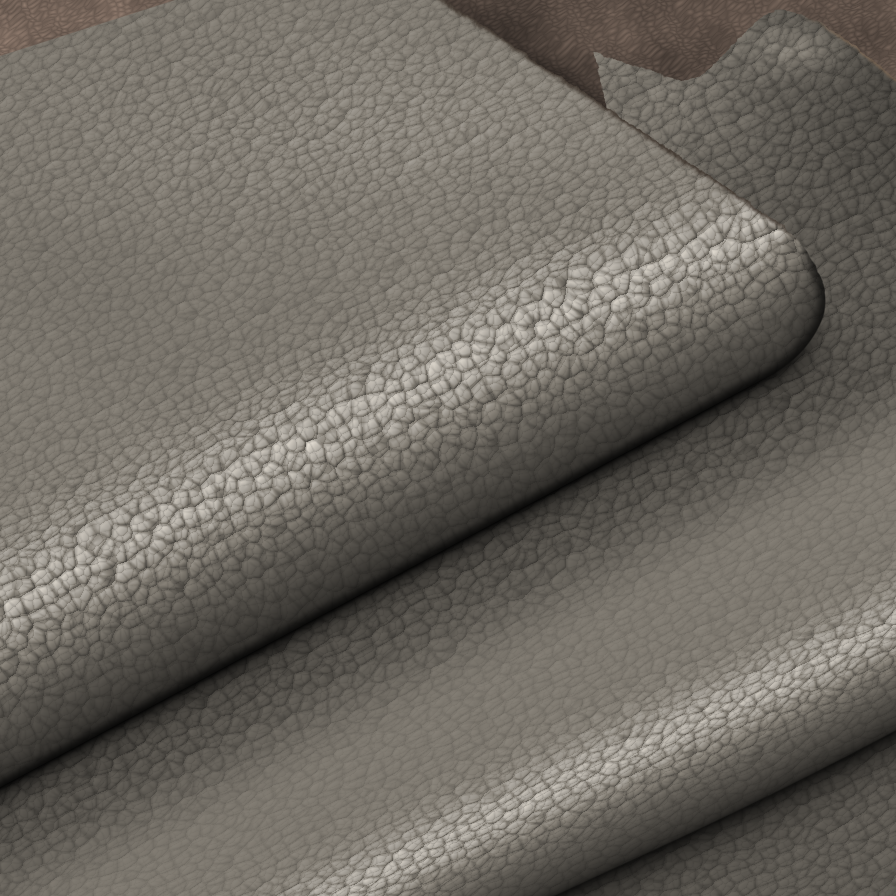
Give the GLSL for this texture, as a Shadertoy shader.

```glsl
vec2 hash2(vec2 p) {
    vec3 a = fract(p.xyx * vec3(0.1031, 0.1030, 0.0973));
    a += dot(a, a.yzx + 33.33);
    return fract((a.xx + a.yz) * a.zy);
}

// Cellular noise: x is the gap to the next cell, yz the offset from the centre
vec3 cells(vec2 p) {
    vec2 base = floor(p), f = fract(p), nearest = vec2(0.0);
    float first = 8.0, second = 8.0;
    for (int j = -1; j <= 1; j++)
    for (int i = -1; i <= 1; i++) {
        vec2 g = vec2(i, j);
        vec2 r = f - g - 0.1 - 0.8 * hash2(base + g);
        float d = length(r);
        if (d < first) { second = first; first = d; nearest = r; }
        else second = min(second, d);
    }
    return vec3(second - first, nearest);
}

float waves(vec2 p) {
    float sum = 0.0, amp = 0.5;
    for (int i = 0; i < 4; i++) {
        sum += amp * sin(p.x + 1.7 * sin(p.y)) * cos(p.y + 0.6 * p.x);
        p = mat2(1.5, 1.1, -1.1, 1.5) * p + 2.3;
        amp *= 0.55;
    }
    return sum;
}

float smoothMax(float a, float b, float k) {
    float h = max(k - abs(a - b), 0.0) / k;
    return max(a, b) + 0.25 * h * h * k;
}

float cover(float d, float blur) { return smoothstep(blur, -blur, d); }

float bell(float x) { return exp(-x * x); }

// Rolled edge: k runs from 0 at the underside to 1 at the crown
float foldTone(float k, float flatTone, float gloss) {
    float turn = mix(0.18, 1.0, pow(clamp(k, 0.0, 1.0), 0.5));
    return flatTone * turn + gloss * bell((k - 1.02) / 0.33);
}

// Pebbled hide: creases and lit pebble sides modulate the tone
vec3 leather(vec2 q, float tone, float depth) {
    q += 0.35 * vec2(waves(q * 0.45), waves(q.yx * 0.4 + 4.0));
    vec3 pebble = cells(q);
    vec3 pore = cells(q * 1.9 + 7.0);
    vec2 light = vec2(-0.35, 0.9);
    float relief = 0.8 * (smoothstep(0.0, 0.4, pebble.x) - 0.6);
    relief += 0.8 * dot(pebble.yz, light) + 0.45 * dot(pore.yz, light);
    relief += 0.3 * (smoothstep(0.0, 0.4, pore.x) - 0.5);
    tone *= 1.0 + depth * relief;
    vec3 tint = mix(vec3(1.0, 0.957, 0.885), vec3(1.0, 0.972, 0.925), smoothstep(0.48, 0.68, tone));
    return clamp(tone * tint, 0.0, 1.0);
}

vec3 suede(vec2 p) {
    vec2 q = mat2(0.9, -0.42, 0.42, 0.9) * p;
    float nap = cells(q * vec2(90.0, 210.0) + 1.5 * waves(p * 40.0)).x;
    float tone = 0.95 + 0.2 * waves(p * vec2(22.0, 30.0)) + 0.3 * (nap - 0.3);
    tone *= 1.0 + 0.25 * smoothstep(0.3, 0.0, p.x);
    return vec3(0.38, 0.325, 0.29) * tone;
}

// Height of the curled far edge of the back sheet
float curlEdge(float x) {
    return 0.941 - 0.33 * (x - 0.664) + 0.118 * smoothstep(0.755, 0.88, x)
         - 0.05 * smoothstep(0.9, 1.05, x);
}

float backTone(vec2 p, float drop) {
    float tone = mix(0.34, 0.485, smoothstep(0.05, 0.18, drop));
    tone += 0.11 * smoothstep(0.92, 0.72, p.x) * smoothstep(0.7, 0.9, p.y);
    tone += 0.13 * bell(length((p - vec2(0.89, 0.945)) / vec2(0.05, 0.025)));
    return tone - 0.05 * bell((p.x - 1.0) / 0.08) * smoothstep(0.7, 0.85, p.y);
}

void mainImage(out vec4 fragColor, in vec2 fragCoord) {
    vec2 p = fragCoord / iResolution.xy;
    float blur = 0.8 / iResolution.y;
    float fray = 0.0025 * waves(p * 190.0);
    float along = dot(p, vec2(0.882, 0.472));

    // Heights above the undersides of the two rolls
    float rise = p.y - 0.121 - 0.535 * p.x;
    float lowRise = p.y + 0.31 - 0.496 * p.x + 0.004 * sin(p.x * 9.0);

    // Outline of the folded top sheet
    float farCut = (p.y - 1.33 + 0.665 * p.x) * 0.833 + fray;
    float topSheet = smoothMax(-rise * 0.882, farCut, 0.035);
    topSheet = smoothMax(topSheet, p.x - 0.927, 0.07);
    topSheet = max(topSheet, (p.y - 0.9375 - 0.32 * p.x) * 0.95);

    // Suede behind, darkened beside the cut edge
    vec3 color = suede(p);
    color *= 1.0 - 0.45 * exp(-max(topSheet, 0.0) / 0.025) * smoothstep(0.4, 0.6, p.x);

    // Back sheet with the lower roll; its left cut only shows above the top sheet
    float leftCut = min(0.664 + 0.2 * (0.941 - p.y) - p.x, p.y - 0.8);
    float backSheet = max(p.y - curlEdge(p.x), leftCut) + fray;
    float lowK = lowRise / 0.118;
    float lowGlow = bell((lowK - 0.95) / 0.5);
    float tone = foldTone(lowK, backTone(p, -rise), 0.14);
    float under = smoothstep(0.67, 0.56, p.y);
    float gap = max(topSheet, 0.0);
    tone *= 1.0 - under * (0.75 * exp(-gap / 0.012) + 0.2 * exp(-gap / 0.045));
    float coarse = smoothstep(0.17, 0.04, -rise);
    vec2 grain = vec2(along * 52.0, rise * 62.0 + 26.0 * min(rise + 0.12, 0.0));
    vec3 hide = leather(grain, tone, 0.08 + 0.15 * coarse + 0.24 * lowGlow);
    float rim = bell(backSheet / 0.003) * smoothstep(0.88, 0.95, p.x) * step(0.85, p.y);
    hide = mix(hide, vec3(0.52, 0.42, 0.33), 0.6 * rim);
    color = mix(color, hide, cover(backSheet, blur));

    // Sheet below the lower roll
    float floorTone = 0.36 * (1.0 - 0.85 * exp(min(lowRise, 0.0) / 0.028));
    vec3 floorHide = leather(vec2(along * 52.0, lowRise * 70.0) + 31.0, floorTone, 0.18);
    color = mix(color, floorHide, cover(lowRise, blur * 2.0));

    // Folded top sheet
    float crown = 0.197 - 0.03 * smoothstep(0.55, 0.9, p.x);
    float k = rise / crown;
    float glow = bell((k - 0.95) / 0.5);
    float flatTone = 0.475 + 0.025 * waves(p * vec2(5.0, 8.0));
    flatTone += 0.05 * bell(length((p - vec2(0.42, 0.86)) / vec2(0.25, 0.09)));
    tone = foldTone(k, flatTone, 0.145);
    tone *= 1.0 - 0.25 * smoothstep(0.86, 0.93, p.x);
    float edgeLight = smoothstep(0.0, 0.014, -topSheet + 0.02 * smoothstep(0.08, 0.2, rise));
    tone *= mix(0.4, 1.0, edgeLight);
    grain = vec2(along * 56.0, rise * 50.0 + 34.0 * max(rise - 0.24, 0.0));
    float speckle = bell(length((p - vec2(0.38, 0.86)) / vec2(0.35, 0.12)));
    hide = leather(grain, tone, 0.11 + 0.27 * glow + 0.09 * speckle);
    hide = mix(hide, vec3(0.2, 0.16, 0.13), 0.75 * bell(farCut / 0.004) * step(0.48, p.x));
    color = mix(color, hide, cover(topSheet, blur));

    fragColor = vec4(color, 1.0);
}
```
